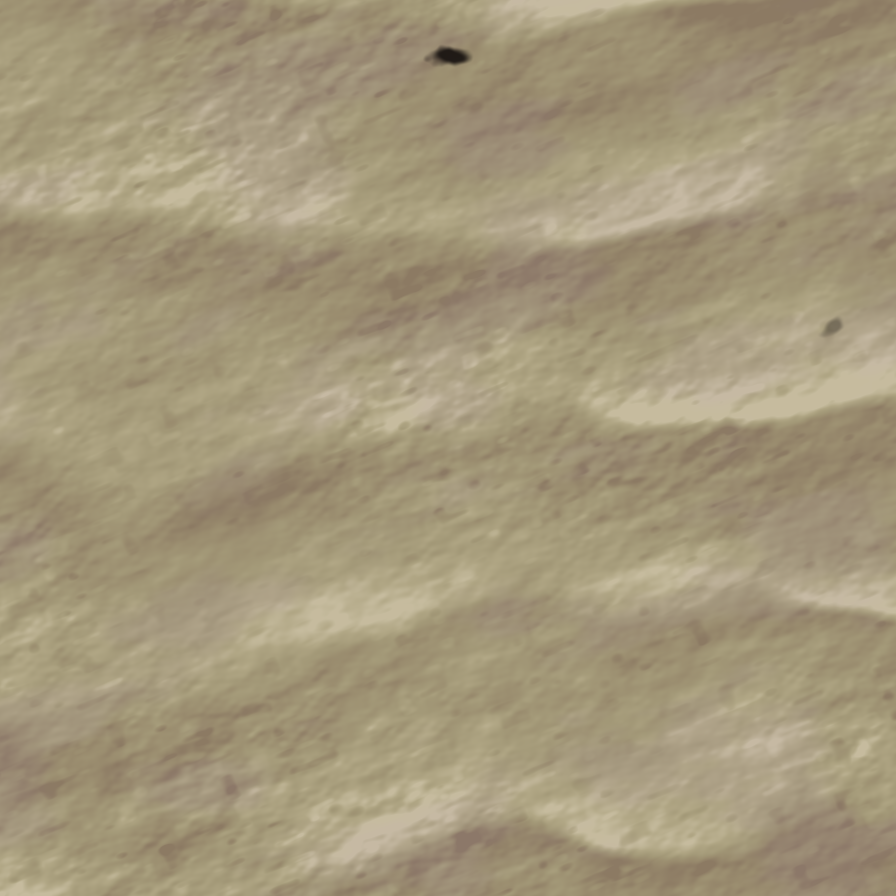
This texture is drawn by a WebGL 1 fragment shader. Its source:

```glsl
precision highp float;

// Wind-rippled sand: a warped sawtooth gives bright crests with a shaded side,
// sharp only in places. Soft patches vary the tone, and slanted embossed noise
// with sparse chips adds the grain. Two dark pits are set into the surface.

uniform vec2 u_resolution;

const vec3 SHADOW = vec3(0.550, 0.480, 0.390);
const vec3 BROWN = vec3(0.602, 0.548, 0.432);
const vec3 SAND = vec3(0.640, 0.600, 0.470);
const vec3 PALE = vec3(0.692, 0.652, 0.520);
const vec3 CREST = vec3(0.775, 0.735, 0.620);
const vec3 GREY_SHIFT = vec3(0.000, -0.009, 0.020);
const vec3 PIT = vec3(0.10, 0.08, 0.07);

float hash(vec2 p) {
  return fract(sin(dot(p, vec2(127.1, 311.7))) * 43758.5453);
}

float noise(vec2 p) {
  vec2 cell = floor(p);
  vec2 f = fract(p);
  f = f * f * (3.0 - 2.0 * f);
  float low = mix(hash(cell), hash(cell + vec2(1.0, 0.0)), f.x);
  float high = mix(hash(cell + vec2(0.0, 1.0)), hash(cell + vec2(1.0)), f.x);
  return mix(low, high, f.y);
}

float fbm(vec2 p) {
  float sum = 0.0;
  float weight = 0.533;
  for (int i = 0; i < 4; i++) {
    sum += weight * noise(p);
    p = p * 2.03 + vec2(17.3, 9.1);
    weight *= 0.5;
  }
  return sum;
}

vec2 rotate(vec2 p, float angle) {
  float c = cos(angle);
  float s = sin(angle);
  return vec2(c * p.x + s * p.y, c * p.y - s * p.x);
}

// Brightness of the ripples: bright just above a crest, darkest just below it.
float ripples(vec2 uv) {
  float warp = noise(uv * vec2(2.6, 1.6) + 4.7) - 0.5;
  float wobble = noise(uv * vec2(7.0, 5.0) + 31.0) - 0.5;
  float phase = fract(uv.y * 3.7 - uv.x * 0.2 + warp * 0.9 + wobble * 0.22 + 0.2);
  float sharpness = smoothstep(0.35, 0.8, noise(uv * vec2(4.0, 3.5) + 12.0));
  float edge = mix(0.36, 0.09, sharpness);
  float slope = 1.0 - phase + 0.4 * sharpness * exp(-8.0 * phase);
  return slope * smoothstep(0.0, edge, phase);
}

// Noise relief lit from the upper left.
float emboss(vec2 p) {
  return noise(p) - noise(p + vec2(-0.3, 0.6));
}

// Slanted lumps at three sizes, from soft streaks to small crumbs.
float grain(vec2 uv) {
  float streaks = emboss(rotate(uv, 0.3) * vec2(24.0, 54.0));
  float lumps = emboss(rotate(uv, 0.42) * vec2(48.0, 92.0) + 13.0);
  float crumbs = emboss(rotate(uv, 0.25) * vec2(105.0, 165.0) + 37.0);
  return 0.36 * streaks + 0.34 * lumps + 0.26 * crumbs;
}

// Sparse short marks where the noise peaks.
float chips(vec2 uv, float offset) {
  vec2 p = rotate(uv, 0.4) * vec2(42.0, 88.0) + offset;
  return smoothstep(0.74, 0.98, noise(p));
}

// Five-colour ramp from shadow to crest.
vec3 sandColor(float tone) {
  float t = clamp(tone, 0.0, 1.0) * 4.0;
  vec3 color = mix(SHADOW, BROWN, clamp(t, 0.0, 1.0));
  color = mix(color, SAND, clamp(t - 1.0, 0.0, 1.0));
  color = mix(color, PALE, clamp(t - 2.0, 0.0, 1.0));
  return mix(color, CREST, clamp(t - 3.0, 0.0, 1.0));
}

// Soft elliptical hole with a slightly ragged outline.
float pit(vec2 uv, vec2 center, vec2 radius, float angle) {
  vec2 d = rotate(uv - center, angle) / radius;
  float ragged = 0.5 * (noise(uv * 120.0) - 0.5);
  return 1.0 - smoothstep(0.45, 1.3, length(d) + ragged);
}

void main() {
  vec2 uv = gl_FragCoord.xy / u_resolution;

  // Combine the large ripples, middling patches and fine relief.
  float patches = fbm(rotate(uv, 0.2) * vec2(5.0, 11.0) + 53.0) - 0.5;
  float roughness = mix(0.35, 1.0, noise(uv * vec2(4.0, 6.0) + 71.0));
  float marks = 0.22 * chips(uv, 5.0) - 0.34 * chips(uv, 83.0);
  float tone = 0.54 + 0.80 * (ripples(uv) - 0.45);
  tone += 0.75 * patches + roughness * (grain(uv) + marks);
  vec3 color = sandColor(tone);

  // Tint scattered patches toward a greyer sand.
  float tint = fbm(rotate(uv, 0.25) * vec2(8.0, 16.0) + 91.0);
  color += GREY_SHIFT * smoothstep(0.46, 0.70, tint);

  // One deep pit and a faint slanted one.
  color = mix(color, PIT, 0.95 * pit(uv, vec2(0.502, 0.937), vec2(0.022, 0.010), 0.05));
  color = mix(color, PIT, 0.35 * pit(uv, vec2(0.930, 0.636), vec2(0.014, 0.007), 0.6));

  gl_FragColor = vec4(color, 1.0);
}
```
